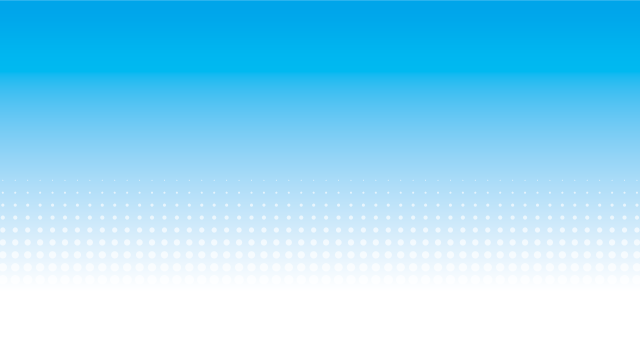
Give the GLSL for this background, as a Shadertoy shader.

```glsl
// Sky bands: deep blue on top, then a fade to white
vec3 skyColor(float depth) {
    vec3 deepBlue = mix(vec3(0.0, 0.645, 0.918), vec3(0.0, 0.725, 0.943), smoothstep(0.0, 0.2, depth));
    float fade = clamp((depth - 0.2) / 0.61, 0.0, 1.0);
    vec3 paleBlue = vec3(pow(fade, 0.58), mix(vec2(0.725, 0.943), vec2(1.0), fade));
    return depth < 0.2 ? deepBlue : paleBlue;
}

// Halftone grid whose dots grow towards the bottom
float halftone(vec2 p, float pixel) {
    const float spacing = 0.03454;
    vec2 grid = (p - vec2(0.0078, 0.3611)) / spacing;
    vec2 cell = floor(grid + 0.5);
    float row = 4.0 - cell.y;
    float radius = 0.0013 + 0.00146 * row;
    float dist = length(grid - cell) * spacing - radius;
    float visible = step(-0.5, row) * step(row, 8.5);
    return visible * clamp(0.5 - dist / pixel, 0.0, 1.0);
}

void mainImage(out vec4 fragColor, in vec2 fragCoord) {
    float pixel = 1.0 / iResolution.y;
    vec2 p = fragCoord * pixel;
    float depth = 1.0 - p.y;

    vec3 color = skyColor(depth);

    // Translucent white dots
    color = mix(color, vec3(1.0), 0.65 * halftone(p, pixel));

    // Faint light rim along the top edge
    float rim = clamp((0.0023 - depth) / pixel + 0.5, 0.0, 1.0);
    color = mix(color, vec3(1.0), 0.2 * rim);

    fragColor = vec4(color, 1.0);
}
```
